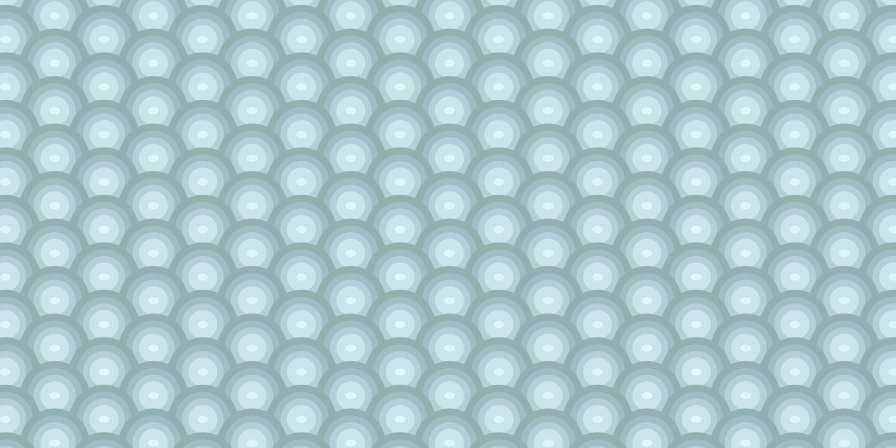
Write a WebGL 1 fragment shader that draws this pattern.

```glsl
precision highp float;

// Overlapping fish scales: staggered rows of concentric discs, each row
// painted over the one above it. Every disc has four flat bands, darkest
// outside, and a small pale oval at its centre. Lengths are canvas heights.

uniform vec2 u_resolution;

const vec2 ANCHOR = vec2(0.8932, 0.5938);   // centre of one scale
const float COLUMN_PITCH = 0.2203;          // between scales within a row
const float ROW_PITCH = 0.0530;             // between staggered rows

const float RIM_RADIUS = 0.0773;
const float OUTER_RADIUS = 0.0615;
const float MIDDLE_RADIUS = 0.0469;
const float INNER_RADIUS = 0.0323;
const vec2 PEARL_RADII = vec2(0.0120, 0.0081);

const vec3 RIM_COLOR = vec3(0.575, 0.695, 0.695);
const vec3 OUTER_COLOR = vec3(0.630, 0.742, 0.768);
const vec3 MIDDLE_COLOR = vec3(0.705, 0.813, 0.840);
const vec3 INNER_COLOR = vec3(0.793, 0.893, 0.918);
const vec3 PEARL_COLOR = vec3(0.860, 0.965, 0.990);

// Coverage of a shape from its signed distance, softened over one pixel.
float coverage(float signedDistance) {
  return clamp(0.5 - signedDistance * u_resolution.y, 0.0, 1.0);
}

// First-order distance to an axis-aligned ellipse.
float ellipseDistance(vec2 p, vec2 radii) {
  float k = length(p / radii);
  float slope = length(p / (radii * radii));
  return k * (k - 1.0) / max(slope, 0.001);
}

// Paints one scale, centred on the origin, over the colour below it.
vec3 paintScale(vec3 below, vec2 p) {
  float d = length(p);
  vec3 color = mix(below, RIM_COLOR, coverage(d - RIM_RADIUS));
  color = mix(color, OUTER_COLOR, coverage(d - OUTER_RADIUS));
  color = mix(color, MIDDLE_COLOR, coverage(d - MIDDLE_RADIUS));
  color = mix(color, INNER_COLOR, coverage(d - INNER_RADIUS));
  float pearl = d < INNER_RADIUS ? coverage(ellipseDistance(p, PEARL_RADII)) : 0.0;
  return mix(color, PEARL_COLOR, pearl);
}

// Offset from the nearest scale centre in a row; odd rows shift half a pitch.
vec2 offsetInRow(vec2 p, float row) {
  float x = p.x / COLUMN_PITCH - 0.5 * mod(row, 2.0);
  return vec2((fract(x + 0.5) - 0.5) * COLUMN_PITCH, p.y - row * ROW_PITCH);
}

void main() {
  vec2 p = gl_FragCoord.xy / u_resolution.y - ANCHOR;
  float rowBelow = floor(p.y / ROW_PITCH);

  // Only four rows can reach this point; paint from the top one down.
  vec3 color = RIM_COLOR;
  for (int i = 0; i < 4; i++) {
    float row = rowBelow + 2.0 - float(i);
    color = paintScale(color, offsetInRow(p, row));
  }
  gl_FragColor = vec4(color, 1.0);
}
```
